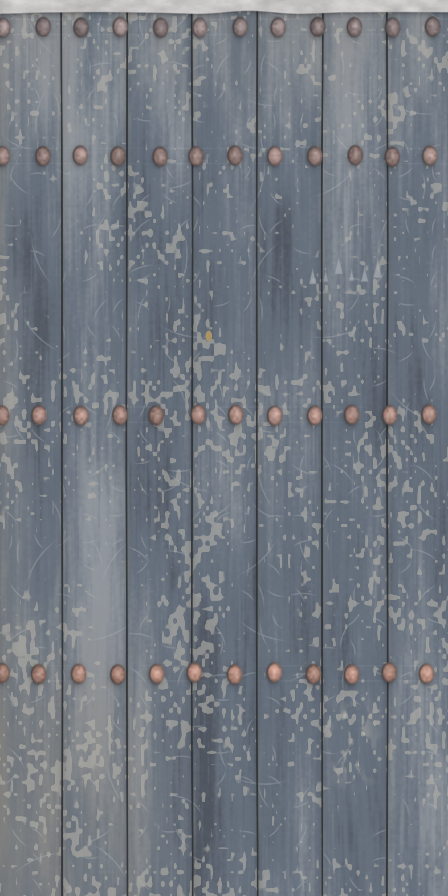
Give the GLSL for this texture, as a WebGL 1 fragment shader.

```glsl
precision highp float;
uniform vec2 u_resolution;

#define PLANK_WIDTH 0.1453
#define FIRST_SEAM 0.138
#define SEAM_HALF 0.0019
#define STUD_PITCH 0.0869
#define STUD_SIZE vec2(0.0172, 0.0225)
#define ROW_PITCH 0.5775
#define LOWEST_ROW 0.497
#define TOP_ROW 1.940
#define STONE_EDGE 1.970
#define GRAIN 0.30
#define WEATHERING 1.15

float hash(vec2 p) {
  p = fract(p * vec2(0.1031, 0.1137));
  p += dot(p, p.yx + 33.33);
  return fract((p.x + p.y) * p.x * 91.7);
}

float noise(vec2 p) {
  vec2 i = floor(p), f = fract(p);
  f = f * f * (3.0 - 2.0 * f);
  return mix(mix(hash(i), hash(i + vec2(1.0, 0.0)), f.x),
             mix(hash(i + vec2(0.0, 1.0)), hash(i + 1.0), f.x), f.y);
}

float fbm(vec2 p) {
  float sum = 0.0, amp = 0.5;
  for (int i = 0; i < 5; i++) {
    sum += amp * noise(p);
    p = p * 2.03 + 17.1;
    amp *= 0.5;
  }
  return sum;
}

// Soft blob: 1 at the centre, fading to 0
float blob(vec2 p, vec2 centre, vec2 size) {
  vec2 d = (p - centre) / size;
  return exp(-dot(d, d));
}

// Blue-grey paint with streaks, grain and faded areas
vec3 paintedWood(vec2 p, float plank) {
  vec2 q = p + vec2(plank * 3.7 + 20.0, plank * 5.3 + 40.0);
  float streak = fbm(q * vec2(14.0, 2.6)) - 0.48;
  float fibre = noise(q * vec2(230.0, 9.0)) - 0.5;
  float figure = sin(q.x * 260.0 + 22.0 * fbm(q * vec2(9.0, 1.8)));
  float speck = noise(q * 150.0) - 0.5;
  float left = 1.0 - smoothstep(0.0, 0.55, p.x);
  float level = 0.36 + WEATHERING * streak + 0.16 * (hash(vec2(plank + 9.0, 4.0)) - 0.5);
  level += GRAIN * (fibre * 0.7 + figure * 0.14 + speck * 0.35);
  level += 0.30 * smoothstep(1.45, 1.95, p.y) + 0.22 * left;
  level += 0.35 * blob(p, vec2(0.22, 0.72), vec2(0.09, 0.22));
  level -= 0.65 * blob(p, vec2(0.085, 1.08), vec2(0.045, 0.36));
  vec3 wood = mix(vec3(0.31, 0.335, 0.375), vec3(0.40, 0.44, 0.49), smoothstep(-0.2, 0.34, level));
  wood = mix(wood, vec3(0.57, 0.59, 0.615), smoothstep(0.3, 1.0, level));
  float bare = left * (1.0 - smoothstep(0.1, 0.8, p.y)) + 0.8 * exp(-p.x * 28.0);
  bare += 0.35 * smoothstep(1.65, 2.0, p.y);
  return mix(wood, vec3(0.53, 0.52, 0.50), clamp(bare * (0.5 + 1.3 * streak), 0.0, 0.8));
}

// One short bent scratch in some cells of a grid
float scratches(vec2 p, float cells, float px) {
  vec2 id = floor(p * cells) + cells;
  vec2 f = fract(p * cells) - 0.5;
  float a = 6.283 * hash(id + 2.0);
  vec2 q = vec2(cos(a) * f.x + sin(a) * f.y, cos(a) * f.y - sin(a) * f.x);
  float d = abs(q.y + 0.5 * q.x * q.x) / cells;
  float reach = 1.0 - smoothstep(0.1, 0.4, abs(q.x));
  return step(0.6, hash(id + 7.0)) * reach * (1.0 - smoothstep(0.0006, 0.0006 + px, d));
}

void main() {
  vec2 p = gl_FragCoord.xy / u_resolution * vec2(1.0, 2.0);
  float px = 1.0 / u_resolution.x;

  // Planks
  float across = (p.x - FIRST_SEAM + 0.003 * (noise(vec2(p.x * 7.0 + 3.0, p.y * 2.0)) - 0.5)) / PLANK_WIDTH;
  float plank = floor(across);
  float inset = fract(across) * PLANK_WIDTH;
  float seam = min(inset, PLANK_WIDTH - inset);
  vec3 col = paintedWood(p, plank);

  // Chips, scratches and a rubbed patch
  float chip = smoothstep(0.73, 0.80, noise(p * vec2(110.0, 75.0) + 5.0) * 0.6 + fbm(p * 7.0 + 31.0) * 0.6);
  float rub = blob(p, vec2(0.79, 0.34), vec2(0.04, 0.075)) * smoothstep(0.45, 0.65, fbm(p * vec2(60.0, 35.0)));
  col = mix(col, vec3(0.70, 0.69, 0.66), clamp(chip * 0.6 + rub * 0.8, 0.0, 1.0));
  float scratch = scratches(p, 6.0, px) + scratches(p + 0.37, 11.0, px) + scratches(p + 0.71, 17.0, px);
  col = mix(col, vec3(0.66, 0.68, 0.70), min(scratch, 1.0) * 0.35);
  col = mix(col, vec3(0.66, 0.58, 0.40), smoothstep(0.4, 0.6, blob(p, vec2(0.466, 1.25), vec2(0.009, 0.014))));

  // Chalky wedges
  for (int i = 0; i < 6; i++) {
    float n = float(i);
    float tall = 0.018 + 0.026 * hash(vec2(n, 12.0));
    vec2 w = p - vec2(0.698 + 0.029 * n, 1.355 + 0.045 * hash(vec2(n, 3.0)));
    float side = abs(w.x) - 0.24 * (tall - w.y);
    float wedge = (1.0 - smoothstep(-px, px, side)) * smoothstep(-px, px, w.y);
    col = mix(col, vec3(0.65, 0.67, 0.69), wedge * 0.75);
  }

  // Seams with a worn lip
  float lip = exp(-abs(inset - 0.005) * 420.0) * noise(vec2(plank * 8.0 + 90.0, p.y * 14.0));
  col = mix(col, vec3(0.60, 0.59, 0.57), lip * 0.45);
  col *= 1.0 - 0.16 * exp(-seam * 160.0);
  col = mix(col, vec3(0.19, 0.20, 0.21), 0.9 * (1.0 - smoothstep(SEAM_HALF - px * 0.5, SEAM_HALF + px * 0.5, seam)));

  // Four rows of domed studs
  for (int r = 0; r < 4; r++) {
    float row = float(r);
    float y = min(LOWEST_ROW + ROW_PITCH * row, TOP_ROW);
    float start = 0.0035 * row;
    float k = floor((p.x - start) / STUD_PITCH + 0.5);
    vec2 jitter = vec2(hash(vec2(k + 5.0, row + 2.0)), hash(vec2(k + 21.0, row + 8.0))) - 0.5;
    vec2 d = (p - vec2(start + k * STUD_PITCH, y) - jitter * vec2(0.009, 0.005)) / STUD_SIZE;
    float dist = length(d), soft = px / STUD_SIZE.x;
    float ruled = 1.0 - smoothstep(0.0004, 0.0004 + px, abs(abs(p.y - y) - 0.017));
    col += 0.035 * ruled * noise(vec2(p.x * 25.0, row * 9.0));
    col *= 1.0 - 0.22 * exp(-4.0 * max(length(d + vec2(0.1, 0.15)) - 0.9, 0.0)) * step(0.9, dist);
    vec3 copper = mix(vec3(0.62, 0.47, 0.42), vec3(0.49, 0.43, 0.43), row / 3.0);
    copper *= 0.86 + 0.25 * hash(vec2(k + 40.0, row)) + 0.25 * (noise(p * 170.0) - 0.5);
    copper += 0.17 * exp(-3.5 * dot(d - vec2(0.15, 0.1), d - vec2(0.15, 0.1)));
    float rim = smoothstep(0.62, 1.0, dist) * (0.65 - 0.35 * d.x);
    copper = mix(copper, vec3(0.27, 0.25, 0.25), clamp(rim, 0.0, 0.85));
    col = mix(col, copper, 1.0 - smoothstep(1.0 - soft, 1.0 + soft, dist));
  }

  // Pale stone lintel and its shadow
  float edge = p.y - STONE_EDGE - 0.012 * (noise(vec2(p.x * 9.0, 2.0)) - 0.5);
  col *= 1.0 - 0.35 * exp(-max(-edge, 0.0) * 160.0);
  vec3 stone = vec3(0.79, 0.78, 0.78) + 0.22 * (fbm(p * vec2(25.0, 50.0)) - 0.5);
  col = mix(col, stone, smoothstep(-px, px, edge));
  gl_FragColor = vec4(col, 1.0);
}
```
